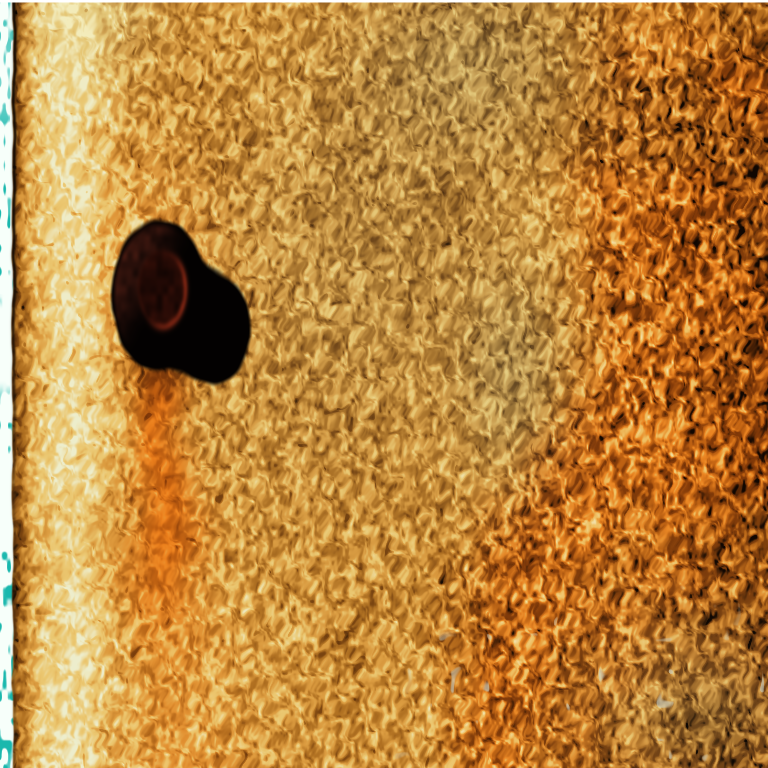
This texture is drawn by a WebGL 1 fragment shader. Its source:

```glsl
precision highp float;
// Weathered, speckled metal sheet with a rusty bolt head and its hard shadow.
// Soft blobs set tone, rust and grey; stretched noise adds the grain, and a
// colour ramp turns the tone into ochre. The bolt is built from ellipses.
uniform vec2 u_resolution;
const vec2 GRAIN_FREQ = vec2(160.0, 108.0);
const float GRAIN_CONTRAST = 0.78;
const float RUST_CONTRAST = 0.34;
const float SOFT = 0.003;
const float STRIP_EDGE = 0.0165;
const vec2 HEAD_POS = vec2(0.207, 0.615);
const vec2 HEAD_SIZE = vec2(0.062, 0.099);
const vec2 FACE_POS = vec2(0.211, 0.624);
const vec2 FACE_SIZE = vec2(0.031, 0.050);
const vec2 SHADOW_POS = vec2(0.277, 0.572);
const vec2 SHADOW_SIZE = vec2(0.049, 0.073);
const vec3 BLACK_BROWN = vec3(0.06, 0.03, 0.01);
const vec3 BROWN = vec3(0.47, 0.26, 0.06);
const vec3 OCHRE = vec3(0.69, 0.44, 0.13);
const vec3 GOLD = vec3(0.86, 0.61, 0.25);
const vec3 CREAM = vec3(0.92, 0.78, 0.44);
const vec3 PALE = vec3(0.93, 0.93, 0.80);
const vec3 RUST_TINT = vec3(1.12, 0.80, 0.32);
const vec3 GREY_TINT = vec3(1.09, 1.0, 0.66);
const vec3 CYAN = vec3(0.10, 0.72, 0.68);

float hash(vec2 p) {
  vec3 q = fract(p.xyx * 0.1031);
  q += dot(q, q.yzx + 33.33);
  return fract((q.x + q.y) * q.z);
}
float noise(vec2 p) {
  vec2 i = floor(p), f = fract(p);
  f = f * f * (3.0 - 2.0 * f);
  return mix(mix(hash(i), hash(i + vec2(1.0, 0.0)), f.x),
             mix(hash(i + vec2(0.0, 1.0)), hash(i + 1.0), f.x), f.y);
}
float fbm(vec2 p) {
  float sum = 0.0, amp = 0.533;
  for (int i = 0; i < 4; i++) {
    sum += amp * noise(p);
    p = p * 2.03 + 17.3;
    amp *= 0.5;
  }
  return sum;
}
float ellipse(vec2 p, vec2 r) { return (length(p / r) - 1.0) * min(r.x, r.y); }
float bell(float x) { return exp(-x * x); }
float blob(vec2 p, vec2 center, vec2 size) { return bell(length((p - center) / size)); }
vec3 ramp(float t) {
  vec3 c = mix(BLACK_BROWN, BROWN, smoothstep(-0.10, 0.20, t));
  c = mix(c, OCHRE, smoothstep(0.20, 0.42, t));
  c = mix(c, GOLD, smoothstep(0.40, 0.62, t));
  c = mix(c, CREAM, smoothstep(0.60, 0.80, t));
  return mix(c, PALE, smoothstep(0.78, 1.02, t));
}
vec3 sheet(vec2 p) {
  // Rust: right-hand field, lower diagonal, and the run under the bolt
  float cloud = fbm(p * 7.0 + 3.0) - 0.5;
  vec2 q = p + 0.07 * (vec2(fbm(p * 9.0), fbm(p * 9.0 + 40.0)) - 0.5);
  float edge = 0.74 - 0.16 * (1.0 - smoothstep(0.20, 0.54, q.y));
  float field = smoothstep(edge - 0.05, edge + 0.08, q.x);
  field *= 1.0 - 0.7 * blob(p, vec2(0.93, 0.08), vec2(0.16, 0.13));
  field *= 1.0 - 0.6 * smoothstep(0.88, 1.0, p.y);
  float drop = 0.52 - p.y;
  float run = bell((q.x - 0.197 - 0.09 * drop) / (0.032 + 0.09 * max(drop, 0.0)));
  run *= (1.0 - smoothstep(0.48, 0.57, p.y)) * mix(0.4, 1.0, smoothstep(0.10, 0.32, p.y));
  float halo = blob(p, vec2(0.19, 0.66), vec2(0.10, 0.13));
  // Broad light, olive grey and dark areas
  float band = bell((p.x - 0.092) / 0.055);
  float whiteTop = blob(p, vec2(0.12, 1.0), vec2(0.08, 0.10));
  float grey = 0.7 * blob(p, vec2(0.62, 0.93), vec2(0.15, 0.13))
             + 0.7 * blob(p, vec2(0.67, 0.51), vec2(0.07, 0.14))
             + 0.6 * blob(p, vec2(0.92, 0.08), vec2(0.15, 0.12))
             + 0.5 * blob(p, vec2(0.48, 0.66), vec2(0.22, 0.30)) + 0.7 * whiteTop;
  float tone = 0.57 + 0.18 * cloud + 0.30 * band + 0.18 * whiteTop;
  tone -= 0.14 * field + 0.08 * run + 0.08 * grey + 0.14 * smoothstep(0.82, 1.0, p.x);
  tone -= 0.26 * blob(p, vec2(0.215, 0.51), vec2(0.045, 0.04));
  tone -= 0.36 * bell((p.x - 0.021) / 0.014);
  tone += 0.07 * blob(p, vec2(0.24, 0.05), vec2(0.14, 0.20));
  // Grain, stronger on the rusted field, with scattered dark pits
  vec2 g = p * GRAIN_FREQ + 1.4 * noise(p * 70.0);
  float grain = 0.7 * noise(g) + 0.3 * noise(g * 1.9 + 31.0) - 0.5;
  tone += grain * (GRAIN_CONTRAST + RUST_CONTRAST * field) * (1.0 - 0.45 * max(run, band));
  tone -= 0.22 * smoothstep(0.86, 0.98, noise(g * 0.7 + 9.0));
  vec3 c = ramp(tone);
  float patches = smoothstep(-0.15, 0.15, cloud);
  float rust = min(field * (0.35 + 0.35 * patches) + 0.85 * run + 0.35 * halo, 1.0);
  c = mix(c, c * RUST_TINT, rust * (1.0 - 0.75 * smoothstep(0.55, 0.78, tone)));
  c = mix(c, dot(c, vec3(0.34, 0.52, 0.14)) * GREY_TINT, 0.6 * min(grey, 1.0));
  // Sparse pale chips toward the lower right
  float chips = smoothstep(0.90, 0.97, noise(g * 0.42 + 5.0));
  chips *= smoothstep(0.45, 0.6, p.x) * (1.0 - smoothstep(0.12, 0.30, p.y));
  return mix(c, vec3(0.80, 0.80, 0.72), 0.7 * chips);
}
vec3 bolt(vec2 p, vec3 under) {
  float head = ellipse(p - HEAD_POS, HEAD_SIZE);
  float shade = ellipse(p - SHADOW_POS, SHADOW_SIZE);
  float overlap = max(0.024 - abs(head - shade), 0.0);
  float body = min(head, shade) - overlap * overlap / 0.096 + 0.003 * (noise(p * 60.0) - 0.5);
  vec3 c = mix(vec3(0.012, 0.005, 0.004), under, smoothstep(-SOFT, SOFT, body));
  // Rim lit on the upper left, then the recessed reddish face
  float grain = 0.6 + 0.8 * noise(p * vec2(130.0, 90.0));
  float lit = smoothstep(-0.1, 0.9, dot((p - HEAD_POS) / HEAD_SIZE, vec2(-0.75, 0.66)));
  c += vec3(0.19, 0.07, 0.045) * lit * grain * (1.0 - smoothstep(-0.008, 0.0, head));
  float face = ellipse(p - FACE_POS, FACE_SIZE);
  c = mix(vec3(0.13, 0.035, 0.018) * grain, c, smoothstep(-SOFT, SOFT, face));
  float side = smoothstep(-0.3, 0.8, dot((p - FACE_POS) / FACE_SIZE, vec2(0.85, -0.5)));
  return c + vec3(0.30, 0.09, 0.045) * bell(face / 0.0035) * (0.15 + side);
}
void main() {
  vec2 p = gl_FragCoord.xy / u_resolution;
  vec3 c = bolt(p, sheet(p));
  // Bright strip and dark seam on the left, thin white line on top
  float fleck = smoothstep(0.64, 0.85, noise(p * vec2(170.0, 65.0)));
  fleck *= smoothstep(0.35, 0.6, noise(vec2(2.0, p.y * 9.0)));
  float seam = p.x - STRIP_EDGE - 0.003 * (noise(vec2(4.0, p.y * 45.0)) - 0.5);
  c = mix(mix(vec3(0.97, 1.0, 0.98), CYAN, fleck), c, smoothstep(-0.0015, 0.0015, seam));
  c = mix(c, BLACK_BROWN, bell((seam - 0.002) / 0.0025) * mix(0.3, 0.9, smoothstep(0.3, 0.7, p.y)));
  gl_FragColor = vec4(clamp(mix(c, vec3(1.0), smoothstep(0.9955, 0.998, p.y)), 0.0, 1.0), 1.0);
}
```
